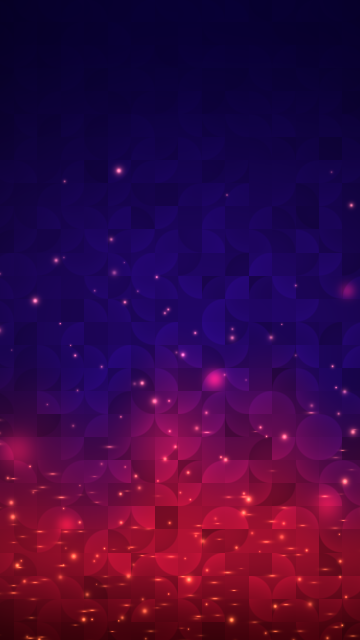
Reproduce this background procedurally as a Shadertoy shader.

```glsl
#define NIGHT vec3(0.03, 0.0, 0.19)
#define INDIGO vec3(0.125, 0.02, 0.385)
#define PLUM vec3(0.39, 0.04, 0.29)
#define CRIMSON vec3(0.63, 0.06, 0.18)
#define EMBER vec3(0.24, 0.005, 0.04)
#define SPARK_PINK vec3(1.0, 0.38, 0.36)
#define SPARK_GOLD vec3(1.0, 0.50, 0.16)
#define TILE_SIZE vec2(0.0652, 0.0641)
#define TILE_OFFSET vec2(0.41, 0.21)
#define TILE_CONTRAST 0.30

vec3 hash3(vec2 cell) {
    vec3 q = fract(cell.xyx * vec3(0.1031, 0.1130, 0.0973));
    q += dot(q, q.yzx + 33.33);
    return fract((q.xxy + q.yzz) * q.zyx);
}

// Fades from 1 at low to 0 at high
float fall(float low, float high, float t) {
    return 1.0 - smoothstep(low, high, t);
}

// Blue sky sinking through plum and crimson into a dark base
vec3 backdrop(float x, float v) {
    float wave = 0.035 * cos(7.9 * (x - 0.2)) + 0.018 * cos(18.5 * (x - 0.28));
    float w = v + wave * smoothstep(0.05, 0.25, v);
    vec3 col = mix(NIGHT, INDIGO, fall(0.48, 1.0, v));
    col = mix(col, PLUM, fall(0.26, 0.47, w));
    col = mix(col, CRIMSON, fall(0.14, 0.31, w));
    col = mix(col, EMBER, fall(-0.02, 0.15, v));
    float side = x - 0.55;
    return col * (1.04 - 0.9 * side * side);
}

// Square tiles, most holding a quarter disc centred on a random corner
float tileShade(vec2 p, float pixel) {
    vec2 grid = p / TILE_SIZE + TILE_OFFSET;
    vec2 cell = floor(grid);
    vec3 rnd = hash3(cell + 17.0);
    vec3 pick = hash3(cell + 71.0);
    vec2 corner = step(0.5, rnd.xy);
    float d = distance(fract(grid), corner);
    float aa = pixel / TILE_SIZE.x;
    float disc = fall(1.0 - aa, 1.0 + aa, d) * step(pick.x, 0.72);
    float square = (rnd.z - 0.5) * 0.7 - 0.6 * step(0.9, pick.z);
    float fill = (0.45 + 0.4 * d * d) * (pick.y < 0.8 ? 1.0 : -0.7);
    return square + disc * fill - 0.12;
}

// Jittered cellular sparks: x is the hot core, y the halo
vec2 sparks(vec2 p, float size, float radius, float density,
            float top, vec2 squash, float seed) {
    vec2 home = floor(p / size);
    vec2 light = vec2(0.0);
    for (int j = -1; j <= 1; j++)
    for (int i = -1; i <= 1; i++) {
        vec2 cell = home + vec2(i, j);
        vec3 rnd = hash3(cell + seed);
        vec3 look = hash3(cell + seed + 43.0);
        float height = (cell.y + 0.5) * size * iResolution.x / iResolution.y;
        float alive = step(rnd.z, density * fall(0.1, top, height));
        vec2 delta = (p - (cell + rnd.xy) * size) * squash;
        float r = radius * mix(0.55, 1.1, look.x);
        float q = dot(delta, delta) / (r * r);
        float power = alive * mix(0.3, 1.0, look.y);
        light += power * vec2(exp(-q * 1.6), exp(-q * 0.3));
    }
    return light;
}

// Soft out-of-focus lights: centre and radius
vec3 softGlows(vec2 p) {
    vec3 spots[6] = vec3[6](
        vec3(0.597, 0.725, 0.026), vec3(0.965, 0.970, 0.022),
        vec3(0.046, 0.528, 0.050), vec3(0.910, 0.377, 0.040),
        vec3(0.185, 0.320, 0.025), vec3(0.463, 0.560, 0.090));
    vec3 sum = vec3(0.0);
    for (int i = 0; i < 6; i++) {
        vec2 delta = (p - spots[i].xy) / spots[i].z;
        float strength = i == 0 ? 0.55 : (i == 5 ? 0.16 : 0.32);
        sum += strength * exp(-dot(delta, delta)) * vec3(1.0, 0.12, 0.2);
    }
    return sum;
}

void mainImage(out vec4 fragColor, in vec2 fragCoord) {
    vec2 p = fragCoord / iResolution.x;
    float v = fragCoord.y / iResolution.y;
    float pixel = 1.0 / iResolution.x;

    // Backdrop and tiled relief, fading towards the top left
    vec3 col = backdrop(p.x, v) + softGlows(p);
    float relief = fall(0.35, 1.0, v) * mix(0.5, 1.0, smoothstep(0.1, 0.45, p.x));
    col *= 1.0 + TILE_CONTRAST * (0.2 + 0.8 * relief) * tileShade(p, pixel);

    // Large embers, fine dust and flat glints near the base
    vec2 light = sparks(p, 0.095, 0.0068, 0.48, 0.86, vec2(1.0), 5.0);
    light += 0.85 * sparks(p, 0.058, 0.0036, 0.36, 0.88, vec2(1.0), 131.0);
    light += 0.65 * sparks(p, 0.050, 0.0085, 0.55, 0.42, vec2(1.0, 3.6), 257.0);
    vec3 tint = mix(SPARK_PINK, SPARK_GOLD, fall(0.15, 0.4, v));
    col += tint * light.y * 0.42 + mix(tint, vec3(1.0, 0.85, 0.65), 0.5) * light.x * 0.75;

    fragColor = vec4(clamp(col, 0.0, 1.0), 1.0);
}
```
